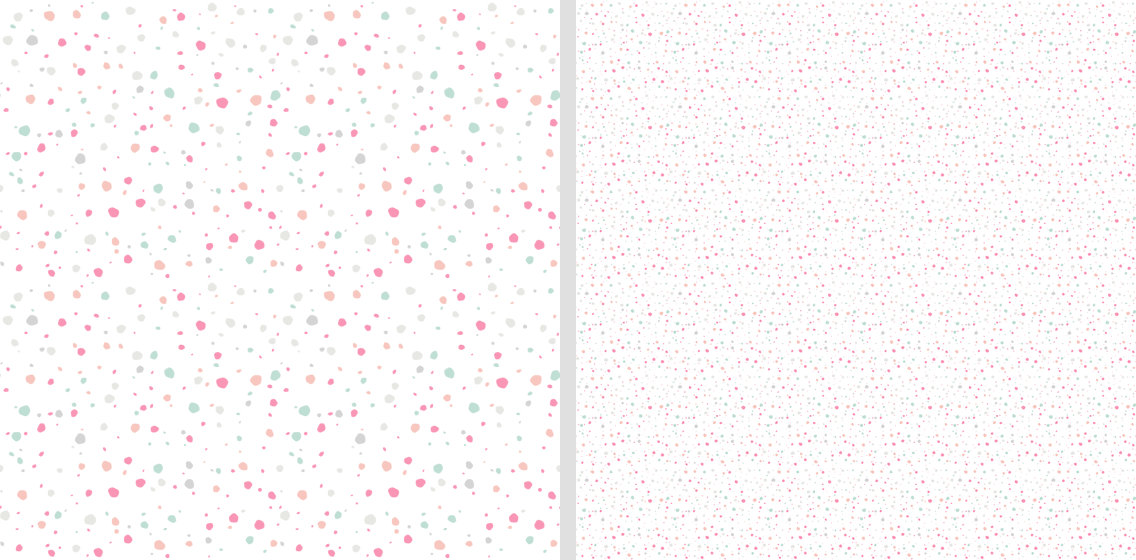
Left: one tile. Right: repeated 3 by 3.
Give the GLSL for this pattern, as a WebGL 1 fragment shader.

```glsl
precision highp float;
uniform vec2 u_resolution;

#define REPEATS 2.0                       // whole tiles across the canvas
#define DOT_CELLS 10.0                    // dot cells across one tile
#define SPECK_CELLS 14.0                  // speck cells across one tile
#define DOT_RADII vec2(0.09, 0.20)        // in dot cells
#define SPECK_RADII vec2(0.04, 0.115)     // in speck cells
#define DOT_STRETCH 1.13
#define SPECK_STRETCH 1.28
#define DOT_SHARES vec4(0.20, 0.36, 0.61, 0.87)   // running totals per colour
#define SPECK_SHARES vec4(0.45, 0.60, 0.80, 0.88)
#define WOBBLE 0.05
#define CLEARANCE 0.07                    // gap from speck to dot, in dot cells
#define EDGE_PIXELS 0.8

const vec3 PAPER = vec3(1.0);
const vec3 PINK = vec3(0.98, 0.59, 0.71);
const vec3 PEACH = vec3(0.97, 0.78, 0.75);
const vec3 MINT = vec3(0.75, 0.87, 0.83);
const vec3 PALE_GREY = vec3(0.905, 0.905, 0.89);
const vec3 MID_GREY = vec3(0.83, 0.83, 0.835);

vec4 hash4(vec2 p) {
  vec4 q = fract(p.xyxy * vec4(0.1031, 0.1030, 0.0973, 0.1099));
  q += dot(q, q.wzxy + 33.33);
  return fract((q.xxyz + q.yzzw) * q.zywx);
}

// Wraps a cell index so that the noise repeats with the tile.
vec2 wrapCell(vec2 cell, float cells) {
  return floor(mod(cell + 0.5, cells));
}

// Every row slides by its own amount, which breaks up the columns.
float rowShift(float row, float cells) {
  return hash4(vec2(wrapCell(vec2(row), cells).y + 7.0, cells * 3.0)).x;
}

vec2 cellAt(vec2 g, float cells) {
  float row = floor(g.y);
  return vec2(floor(g.x + rowShift(row, cells)), row);
}

// Centre (xy), radius (z) and colour pick (w) of the grain inside a cell.
vec4 grainIn(vec2 cell, float cells, vec2 radii, float stretch) {
  vec4 h = hash4(wrapCell(cell, cells) + cells * 5.0);
  float radius = mix(radii.x, radii.y, h.z);
  float room = 0.47 - radius * stretch * (1.0 + 2.0 * WOBBLE);
  vec2 centre = cell + 0.5 + (2.0 * h.xy - 1.0) * room;
  centre.x -= rowShift(cell.y, cells);
  return vec4(centre, radius, h.w);
}

// Coverage of a slightly stretched, hand-cut blob.
float blob(vec2 q, float radius, vec4 h, float stretch, float edge) {
  float angle = (h.x - 0.5) * 2.4;
  float c = cos(angle), s = sin(angle);
  q = vec2(c * q.x + s * q.y, c * q.y - s * q.x);
  float pull = mix(1.0, stretch, h.y);
  q *= vec2(1.0 / pull, pull);
  float a = atan(q.y, q.x + 1e-5);
  float rim = sin(3.0 * a + 6.283 * h.z) + 0.6 * sin(5.0 * a + 6.283 * h.w);
  float d = length(q) - radius * (1.0 + WOBBLE * rim);
  return 1.0 - smoothstep(-edge, edge, d);
}

vec3 pickColour(float pick, vec4 shares) {
  vec3 colour = mix(PINK, PEACH, step(shares.x, pick));
  colour = mix(colour, MINT, step(shares.y, pick));
  colour = mix(colour, PALE_GREY, step(shares.z, pick));
  return mix(colour, MID_GREY, step(shares.w, pick));
}

// 1 where a speck has free paper around it, 0 where a dot is too close.
float isClear(vec2 g, float radius) {
  float gap = 1.0;
  for (int j = -1; j <= 1; j++) {
    for (int i = -1; i <= 1; i++) {
      vec2 cell = cellAt(g + vec2(float(i), float(j)), DOT_CELLS);
      vec4 grain = grainIn(cell, DOT_CELLS, DOT_RADII, DOT_STRETCH);
      gap = min(gap, distance(g, grain.xy) - grain.z * DOT_STRETCH - radius);
    }
  }
  return step(CLEARANCE, gap);
}

void main() {
  vec2 p = REPEATS * gl_FragCoord.xy / u_resolution;
  float edge = EDGE_PIXELS * REPEATS / min(u_resolution.x, u_resolution.y);
  vec3 colour = PAPER;

  // Small specks in the free space
  vec2 g = p * SPECK_CELLS;
  vec2 cell = cellAt(g, SPECK_CELLS);
  vec4 grain = grainIn(cell, SPECK_CELLS, SPECK_RADII, SPECK_STRETCH);
  vec4 look = hash4(wrapCell(cell, SPECK_CELLS) + 131.0);
  float cover = blob(g - grain.xy, grain.z, look, SPECK_STRETCH, edge * SPECK_CELLS);
  float toDots = DOT_CELLS / SPECK_CELLS;
  cover *= isClear(grain.xy * toDots, grain.z * toDots);
  colour = mix(colour, pickColour(grain.w, SPECK_SHARES), cover);

  // Larger dots
  g = p * DOT_CELLS;
  cell = cellAt(g, DOT_CELLS);
  grain = grainIn(cell, DOT_CELLS, DOT_RADII, DOT_STRETCH);
  look = hash4(wrapCell(cell, DOT_CELLS) + 211.0);
  cover = blob(g - grain.xy, grain.z, look, DOT_STRETCH, edge * DOT_CELLS);
  colour = mix(colour, pickColour(grain.w, DOT_SHARES), cover);

  gl_FragColor = vec4(colour, 1.0);
}
```
